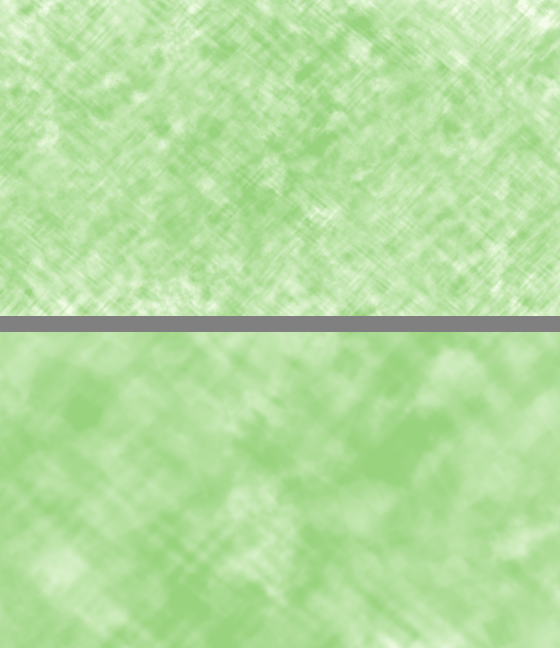
Top, the full canvas; bottom, a detail of the centre.
Reproduce this texture procedurally as a Shadertoy shader.

```glsl
#define BASE_TONE 0.205
#define EDGE_LIGHT 0.42
#define CLOUD_AMOUNT 0.52
#define STREAK_AMOUNT 0.25
#define SHARD_AMOUNT 0.19
#define GRAIN_AMOUNT 0.42
#define VEIN_AMOUNT 0.08
#define GLOW_AMOUNT 0.26
#define HATCH_ANGLE 0.74
#define DARK_GREEN vec3(0.595, 0.825, 0.49)
#define PALE_GREEN vec3(0.95, 0.99, 0.908)

float hash(vec2 p) {
    return fract(sin(dot(p, vec2(127.1, 311.7))) * 43758.5453);
}

mat2 rotate(float angle) {
    float c = cos(angle), s = sin(angle);
    return mat2(c, -s, s, c);
}

float noise(vec2 p) {
    vec2 cell = floor(p), f = fract(p);
    f = f * f * (3.0 - 2.0 * f);
    float low = mix(hash(cell), hash(cell + vec2(1.0, 0.0)), f.x);
    float high = mix(hash(cell + vec2(0.0, 1.0)), hash(cell + 1.0), f.x);
    return mix(low, high, f.y);
}

float fbm(vec2 p, int octaves) {
    float sum = 0.0, weight = 0.5, total = 0.0;
    for (int i = 0; i < octaves; i++) {
        sum += weight * noise(p);
        total += weight;
        weight *= 0.6;
        p = rotate(0.6) * p * 2.0 + 17.3;
    }
    return sum / total;
}

// Thin strokes along one diagonal, fading in and out in patches
float streaks(vec2 p, float angle, float seed) {
    float sum = 0.0;
    for (int i = 0; i < 3; i++) {
        float k = float(i);
        vec2 q = rotate(angle + 0.07 * (k - 1.0)) * p;
        float across = 34.0 * exp2(0.9 * k);
        float stroke = noise(q * vec2(across * 0.16, across) + seed + 31.0 * k) - 0.5;
        float patchMask = smoothstep(0.25, 0.7, noise(p * 7.0 + seed + 9.0 * k));
        sum += stroke * patchMask;
    }
    return sum;
}

// Overlapping flat rectangles, light and dark, at several sizes
float shards(vec2 p) {
    float sum = 0.0;
    for (int i = 0; i < 8; i++) {
        float k = float(i), scale = 4.0 + 2.6 * k;
        vec2 q = rotate(HATCH_ANGLE + 0.3 * sin(2.4 * k)) * p * scale + 5.7 * k;
        vec2 cell = floor(q) + 13.0 * k;
        vec2 halfSize = 0.14 + 0.22 * vec2(hash(cell + 0.3), hash(cell + 0.7));
        vec2 local = rotate(0.8 * hash(cell + 1.9) - 0.4) * (fract(q) - 0.5);
        vec2 d = abs(local) - halfSize;
        float soft = 0.003 * scale;
        sum += (hash(cell) - 0.5) * smoothstep(soft, -soft, max(d.x, d.y));
    }
    return sum;
}

void mainImage(out vec4 fragColor, in vec2 fragCoord) {
    vec2 p = fragCoord / iResolution.y;
    vec2 centered = 2.0 * fragCoord / iResolution.xy - 1.0;

    // Broad light: dark middle band, pale rim and corners
    float edge = dot(centered * centered, vec2(0.36, 0.64));
    float tone = BASE_TONE + EDGE_LIGHT * edge;

    // Clouds and flat shards
    float cloud = fbm(p * 4.2 + 4.1, 5);
    tone += CLOUD_AMOUNT * (cloud - 0.5);
    tone += SHARD_AMOUNT * shards(p);

    // Crossed diagonal hatching, stronger near the rim
    float hatch = streaks(p, HATCH_ANGLE, 3.0) + streaks(p, -HATCH_ANGLE, 57.0);
    tone += STREAK_AMOUNT * (0.8 + 0.6 * edge) * hatch;

    // Mottling with scattered pale flecks
    float grain = fbm(rotate(HATCH_ANGLE) * p * 23.0, 4);
    tone += GRAIN_AMOUNT * (grain - 0.5);
    float glow = smoothstep(0.5, 0.75, fbm(p * 7.0 + 40.0, 3));
    tone += GLOW_AMOUNT * glow * smoothstep(0.4, 0.75, grain);

    // Faint dark veins
    float vein = abs(fbm(p * 2.6 + 71.0, 4) - 0.5);
    tone -= VEIN_AMOUNT * smoothstep(0.02, 0.0, vein) * smoothstep(0.35, 0.65, noise(p * 5.0 + 8.0));

    // Soft floor keeps detail in the darkest areas
    tone = 0.5 * (tone + sqrt(tone * tone + 0.006));
    fragColor = vec4(mix(DARK_GREEN, PALE_GREEN, min(tone, 1.0)), 1.0);
}
```
